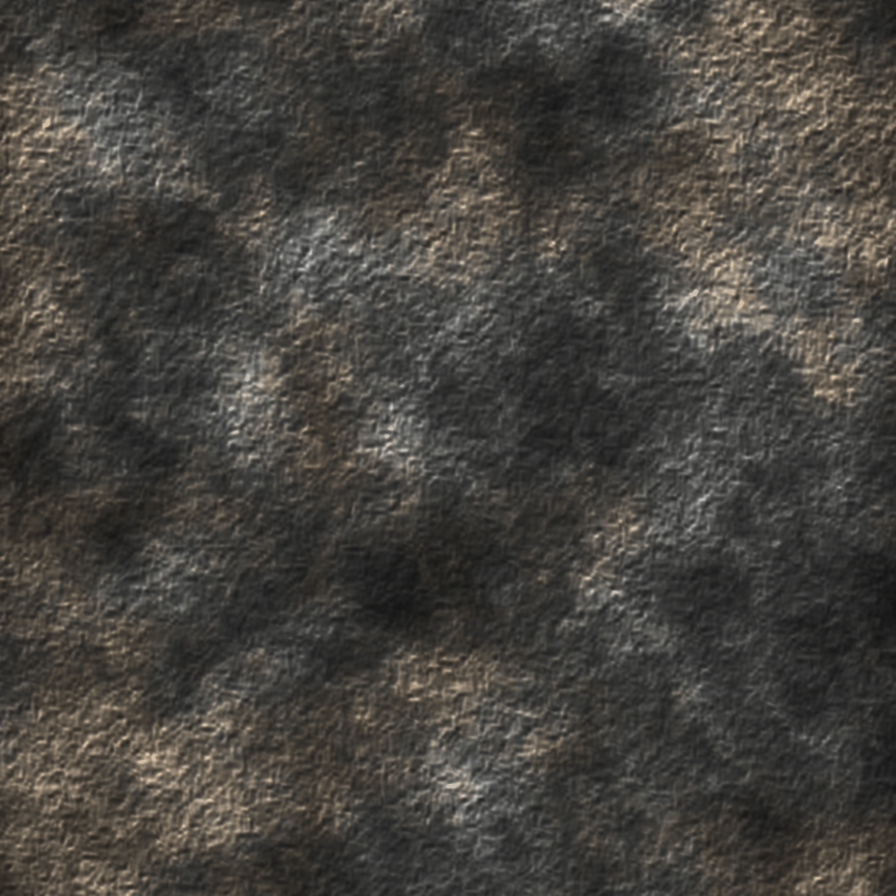
A Shadertoy shader for this texture:

```glsl
float hash(vec2 cell) {
    vec3 p = fract(vec3(cell.xyx) * 0.1031);
    p += dot(p, p.yzx + 33.33);
    return fract((p.x + p.y) * p.z);
}

// Value noise centred on zero
float noise(vec2 p) {
    vec2 cell = floor(p), f = fract(p);
    f = f * f * (3.0 - 2.0 * f);
    float low = mix(hash(cell), hash(cell + vec2(1, 0)), f.x);
    float high = mix(hash(cell + vec2(0, 1)), hash(cell + vec2(1, 1)), f.x);
    return mix(low, high, f.y) - 0.5;
}

// Layered noise scaled to a spread of about one
float fractal(vec2 p) {
    float sum = 0.0, amplitude = 1.0;
    for (int i = 0; i < 6; i++) {
        sum += amplitude * noise(p);
        p = p * 2.03 + vec2(17.3, 9.7);
        amplitude *= 0.72;
    }
    return sum / 0.305;
}

// Fine crumbly surface height
float grainHeight(vec2 uv) {
    vec2 bend = 0.004 * vec2(noise(uv * 60.0 + 5.0), noise(uv * 60.0 + 41.0));
    vec2 p = uv + bend;
    return noise(p * vec2(105.0, 125.0)) + 0.75 * noise(p * 215.0 + 31.0);
}

void mainImage(out vec4 fragColor, in vec2 fragCoord) {
    vec2 uv = fragCoord / iResolution.y;

    // Ragged light and dark patches
    vec2 warp = 0.03 * vec2(noise(uv * 22.0 + 3.0), noise(uv * 22.0 + 63.0));
    float patches = fractal((uv + warp) * 6.0 + 11.0);

    // Relief lit from the upper left, rougher where the plaster is pale
    float relief = (grainHeight(uv) - grainHeight(uv + vec2(-0.0025, 0.0035))) / 0.3;
    float roughness = mix(0.4, 0.75, smoothstep(-1.2, 1.2, patches));

    // Brightness, slightly worn down toward the side edges
    float side = abs(2.0 * fragCoord.x / iResolution.x - 1.0);
    float tone = 0.8 * patches + roughness * relief - 0.5 * pow(side, 8.0);
    float brightness = 0.26 * exp(0.34 * tone);

    // Cool grey drifting into warm brown
    float warmth = fractal(uv * 3.5 + 71.0) + 0.5 * patches + 0.15 * relief;
    vec3 tint = mix(vec3(0.99, 1.0, 0.98), vec3(1.11, 1.0, 0.86),
                    smoothstep(-1.3, 1.7, warmth));
    fragColor = vec4(min(brightness, 0.75) * tint, 1.0);
}
```
